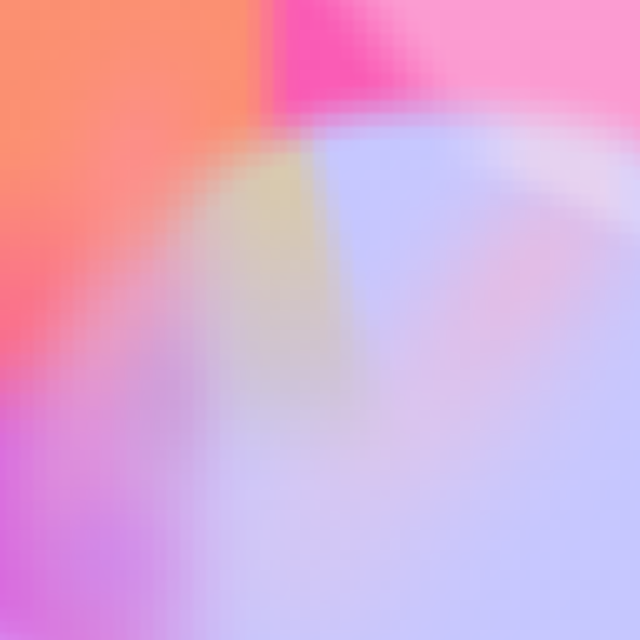
A three.js fragment shader for this background:

```glsl
// Soft pastel gradient: a blurred lavender disc over orange, pink and magenta fields.
varying vec2 vUv;

const vec3 ORANGE = vec3(0.985, 0.565, 0.445);
const vec3 SALMON = vec3(0.99, 0.56, 0.55);
const vec3 CORAL = vec3(0.98, 0.44, 0.55);
const vec3 MAGENTA = vec3(0.85, 0.40, 0.87);
const vec3 ORCHID = vec3(0.86, 0.56, 0.96);
const vec3 HOT_PINK = vec3(0.98, 0.36, 0.71);
const vec3 PALE_PINK = vec3(0.985, 0.61, 0.82);
const vec3 LAVENDER = vec3(0.775, 0.78, 1.0);
const vec3 PEACH = vec3(0.93, 0.64, 0.60);
const vec3 ROSE = vec3(0.92, 0.62, 0.75);
const vec3 MAUVE = vec3(0.87, 0.56, 0.86);
const vec3 VIOLET = vec3(0.81, 0.52, 0.92);
const vec3 PLUM = vec3(0.80, 0.60, 0.84);
const vec3 TAN = vec3(0.85, 0.79, 0.67);
const vec3 GREY = vec3(0.815, 0.765, 0.81);
const vec3 BLUSH = vec3(0.91, 0.73, 0.88);
const vec3 LILAC = vec3(0.865, 0.78, 0.93);
const vec3 MIST = vec3(0.91, 0.83, 0.94);
const vec3 ICE = vec3(0.86, 0.83, 0.98);

// Elliptical Gaussian spot, turned by an angle in radians
float glow(vec2 p, vec2 center, vec2 radii, float angle) {
  vec2 d = p - center;
  float c = cos(angle);
  float s = sin(angle);
  vec2 q = vec2(c * d.x + s * d.y, c * d.y - s * d.x) / radii;
  return exp(-dot(q, q));
}

// Smooth step centred on zero
float softEdge(float d, float halfWidth) {
  return smoothstep(-halfWidth, halfWidth, d);
}

float hash(vec2 cell) {
  return fract(sin(dot(cell, vec2(12.99, 78.23))) * 4375.85);
}

// Gentle square facets, like light through ribbed glass
vec2 facet(vec2 p, float count, float amount) {
  vec2 cell = p * count;
  vec2 f = fract(cell);
  return (floor(cell) + mix(f, smoothstep(0.25, 0.75, f), amount)) / count;
}

// Warm left column beside two pink fields
vec3 backdrop(vec2 p) {
  vec3 warm = mix(CORAL, ORANGE, smoothstep(0.46, 0.80, p.y));
  warm = mix(MAGENTA, warm, smoothstep(0.28, 0.50, p.y));
  warm = mix(warm, SALMON, 0.9 * glow(p, vec2(0.21, 0.73), vec2(0.10, 0.16), -0.2));
  warm = mix(warm, ORCHID, 0.8 * glow(p, vec2(0.0, -0.02), vec2(0.14, 0.05), -0.3));
  float diagonal = (p.x - 0.595) * 0.81 + (p.y - 0.94) * 0.58;
  vec3 pink = mix(HOT_PINK, PALE_PINK, softEdge(diagonal, 0.075));
  return mix(warm, pink, softEdge(p.x - 0.42, 0.05));
}

// Tinted interior of the disc
vec3 discColor(vec2 p, float radius) {
  // Left flank, running from peach down to mauve
  vec3 flank = mix(ROSE, PEACH, smoothstep(0.52, 0.72, p.y));
  flank = mix(MAUVE, flank, smoothstep(0.28, 0.54, p.y));
  flank = mix(vec3(0.85, 0.50, 0.87), flank, smoothstep(0.08, 0.30, p.y));
  float high = smoothstep(0.30, 0.60, p.y);
  vec3 col = mix(flank, LAVENDER, smoothstep(0.12 + 0.08 * high, 0.42 + 0.07 * high, p.x));
  col = mix(col, VIOLET, 0.7 * glow(p, vec2(0.18, 0.13), vec2(0.10, 0.09), 0.0));

  // Diagonal blush and the lilac haze beneath it
  col = mix(col, LILAC, 0.75 * glow(p, vec2(0.61, 0.32), vec2(0.27, 0.16), 0.5));
  col = mix(col, LILAC, 0.35 * glow(p, vec2(0.48, 0.10), vec2(0.20, 0.14), 0.0));
  col = mix(col, BLUSH, 0.8 * glow(p, vec2(0.83, 0.58), vec2(0.25, 0.12), 0.86));

  // Tan wedge with a leaning right side
  float wedge = smoothstep(0.21, 0.43, p.x) * smoothstep(0.23, 0.47, p.y);
  wedge *= 1.0 - softEdge(p.x - 0.50 - 0.24 * (0.70 - p.y), mix(0.07, 0.045, high));
  col = mix(col, mix(GREY, TAN, smoothstep(0.40, 0.74, p.y)), 0.95 * wedge);
  col = mix(col, PLUM, 0.65 * glow(p, vec2(0.26, 0.38), vec2(0.07, 0.13), 0.0));

  // Wide pale band along the upper right rim
  float band = smoothstep(0.50, 0.575, radius) * smoothstep(0.66, 0.82, p.x);
  band *= smoothstep(0.58, 0.67, p.y);
  vec3 bandColor = mix(ICE, MIST, smoothstep(0.74, 0.86, p.x));
  bandColor = mix(bandColor, ICE, smoothstep(0.93, 1.0, p.x));
  return mix(col, bandColor, 0.9 * band);
}

void main() {
  vec2 p = facet(vUv, 48.0, 0.85);
  float radius = length(p - vec2(0.66, 0.20));
  float rim = 0.63 + 0.035 * smoothstep(0.70, 1.0, p.x);
  float softness = mix(0.085, 0.055, smoothstep(0.18, 0.48, p.x));
  float inside = 1.0 - softEdge(radius - rim, softness);
  vec3 col = mix(backdrop(p), discColor(p, radius), inside);

  // Faint tonal grain from cell to cell
  col += 0.008 * (hash(floor(vUv * 64.0)) - 0.5);
  gl_FragColor = vec4(col, 1.0);
}
```
